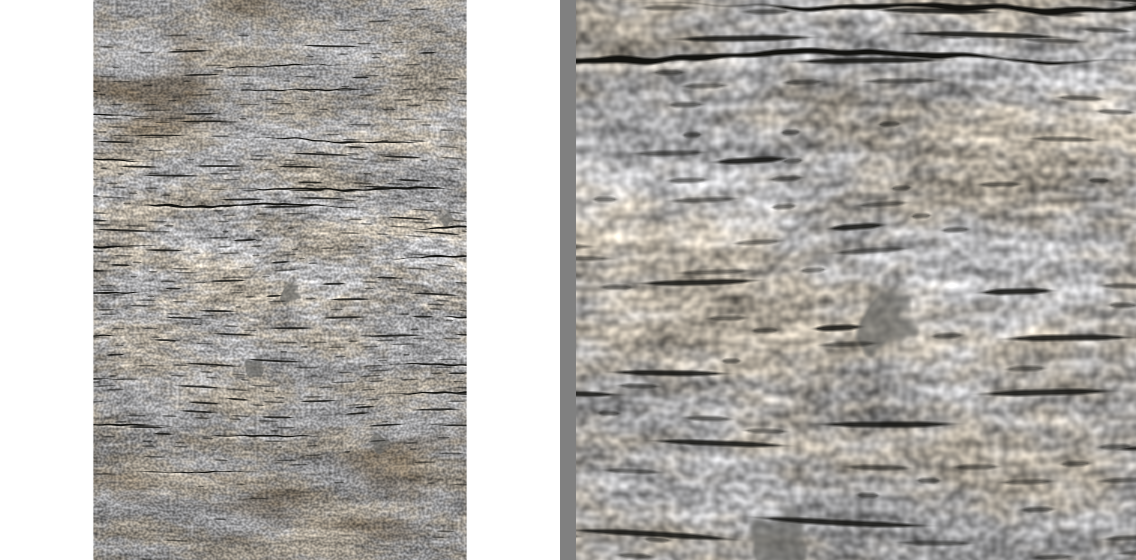
Left: the whole. Right: its middle third, enlarged.
A Shadertoy shader for this texture:

```glsl
const float PLANK_LEFT = 0.1667;
const float PLANK_RIGHT = 0.8333;
const float BASE_TONE = 0.575;
const float MIDDLE_LIGHT = 0.095;
const float PATCH_AMOUNT = 0.17;
const float STREAK_AMOUNT = 0.20;
const float FIBRE_AMOUNT = 0.24;
const float GRAIN_AMOUNT = 0.27;
const float EDGE_SOFTNESS = 0.0016;
const float CRACK_HALF_WIDTH = 0.0029;
const int CRACK_COUNT = 19;
const int KNOT_COUNT = 4;
const vec3 COOL_TINT = vec3(1.0, 1.0, 1.01);
const vec3 WARM_TINT = vec3(1.05, 1.0, 0.92);
const vec3 STAIN_TINT = vec3(0.80, 0.75, 0.68);
const vec3 KNOT_COLOR = vec3(0.39, 0.39, 0.38);
const vec3 CRACK_COLOR = vec3(0.07, 0.07, 0.06);

float hash(vec2 p) {
    vec3 q = fract(p.xyx * 0.1031);
    q += dot(q, q.yzx + 33.33);
    return fract((q.x + q.y) * q.z);
}

float cornerSlope(vec2 cell, vec2 offset) {
    float angle = 6.2832 * hash(cell);
    return dot(vec2(cos(angle), sin(angle)), offset);
}

float gradientNoise(vec2 p) {
    vec2 i = floor(p), f = fract(p);
    vec2 u = f * f * f * (f * (f * 6.0 - 15.0) + 10.0);
    vec2 e = vec2(1.0, 0.0);
    return mix(mix(cornerSlope(i, f), cornerSlope(i + e, f - e), u.x),
               mix(cornerSlope(i + e.yx, f - e.yx), cornerSlope(i + 1.0, f - 1.0), u.x), u.y);
}

// Coverage of a thin line that fades out as its width vanishes
float lineMask(float d, float halfWidth, float soft) {
    return clamp((halfWidth - abs(d)) / soft + 0.5, 0.0, 1.0) * min(1.0, 2.0 * halfWidth / soft);
}

// Short tapered splits, at most one per cell, rows shifted at random
float dashes(vec2 p, vec2 cells, float density, float halfWidth, float soft) {
    vec2 g = p * cells;
    g.x += 17.0 * hash(vec2(floor(g.y), cells.x));
    vec2 id = floor(g), f = fract(g);
    float present = step(hash(id + cells), density);
    float reach = mix(0.12, 0.48, hash(id + 5.3));
    float taper = 1.0 - smoothstep(reach * 0.3, reach, abs(f.x - 0.5));
    float d = (f.y - mix(0.3, 0.7, hash(id + 9.7))) / cells.y;
    return present * lineMask(d, halfWidth * taper, soft);
}

// Long cracks entering from alternate sides: x is the gap, y its pale lip
vec2 longCracks(vec2 p, float soft) {
    vec2 result = vec2(0.0);
    for (int i = 0; i < CRACK_COUNT; i++) {
        float k = float(i);
        float r = hash(vec2(k, 3.7)), s = hash(vec2(k, 8.1));
        float level = mix(0.15, 0.90, (k + 0.8 * r) / float(CRACK_COUNT));
        float along = mod(k, 2.0) < 0.5 ? p.x - PLANK_LEFT : PLANK_RIGHT - p.x;
        float start = s > 0.6 ? 0.25 * r : -0.1;
        float middle = exp(-pow((level - 0.52) / 0.25, 2.0));
        float reach = start + mix(0.14, 0.34 + 0.28 * middle, s);
        float taper = smoothstep(start, start + 0.08, along) * (1.0 - smoothstep(mix(start, reach, 0.45), reach, along));
        float wobble = 0.009 * gradientNoise(vec2(p.x * 6.0, k * 3.3)) + 0.003 * gradientNoise(vec2(p.x * 35.0, k * 5.7));
        float d = p.y - level - wobble - (r - 0.4) * 0.03 * (p.x - 0.5);
        float ragged = 0.75 + 0.7 * gradientNoise(vec2(p.x * 30.0, k * 7.1 + 0.4));
        float halfWidth = CRACK_HALF_WIDTH * taper * ragged * mix(0.4, 1.0, middle * (0.4 + 0.6 * s));
        result.x = max(result.x, lineMask(d, halfWidth, soft));
        result.y = max(result.y, taper * lineMask(d + halfWidth + 0.002, 0.0018, soft * 2.0));
    }
    return result;
}

// Small grey knots with ragged outlines
float knots(vec2 p) {
    float mask = 0.0;
    for (int i = 0; i < KNOT_COUNT; i++) {
        float k = float(i);
        vec2 center = vec2(mix(0.44, 0.80, hash(vec2(k, 21.3))), mix(0.21, 0.61, k / float(KNOT_COUNT - 1)));
        float radius = mix(0.009, 0.02, hash(vec2(k, 14.9)));
        float d = length((p - center) * vec2(1.0, 0.9)) + 0.012 * gradientNoise(p * 70.0 + k);
        mask = max(mask, 1.0 - smoothstep(radius - 0.003, radius + 0.003, d));
    }
    return mask;
}

void mainImage(out vec4 fragColor, in vec2 fragCoord) {
    vec2 uv = fragCoord / iResolution.xy;
    float pixel = 1.0 / iResolution.y;
    float soft = max(pixel, EDGE_SOFTNESS);
    float middle = exp(-pow((uv.y - 0.53) / 0.23, 2.0));

    // Gently bent grain direction
    vec2 p = uv;
    p.y += 0.03 * gradientNoise(uv * vec2(2.5, 3.0) + 4.2) + 0.012 * (uv.x - 0.5) * smoothstep(0.5, 0.9, uv.y);

    // Weathered tone from broad patches down to fine grain
    float tone = BASE_TONE + MIDDLE_LIGHT * middle + 0.04 * smoothstep(0.6, 0.95, uv.y);
    tone += PATCH_AMOUNT * gradientNoise(p * vec2(5.0, 13.0) + 1.7);
    tone += STREAK_AMOUNT * (0.6 + 0.5 * middle) * gradientNoise(p * vec2(15.0, 65.0));
    tone += FIBRE_AMOUNT * (0.6 + 0.5 * middle) * gradientNoise(p * vec2(45.0, 170.0) + 7.3);
    tone += GRAIN_AMOUNT * gradientNoise(p * vec2(187.0, 213.0) + 0.37);
    tone += 0.14 * (1.0 - smoothstep(0.08, 0.25, uv.y)) * gradientNoise(p * vec2(3.0, 55.0) + 2.6);
    tone -= 0.07 * smoothstep(0.2, 0.36, abs(uv.x - 0.5)) * (1.0 - smoothstep(0.0, 0.25, uv.y));

    float warmth = smoothstep(-0.35, 0.45, gradientNoise(p * vec2(6.0, 18.0) + 11.0) + 0.5 * gradientNoise(p * vec2(40.0, 90.0)));
    vec3 color = tone * mix(COOL_TINT, WARM_TINT, warmth);

    // Brown stains near both ends
    float stainZone = smoothstep(0.70, 0.80, uv.y) * (1.0 - smoothstep(0.3, 0.6, uv.x)) + 0.8 * (1.0 - smoothstep(0.18, 0.28, uv.y));
    float stain = stainZone * smoothstep(0.0, 0.35, gradientNoise(p * vec2(5.0, 17.0) + 3.1));
    color *= mix(vec3(1.0), STAIN_TINT, stain);
    color = mix(color, KNOT_COLOR * (0.8 + 0.4 * tone), 0.75 * knots(uv));

    // Splits and cracks
    float splitZone = smoothstep(0.08, 0.3, uv.y) * (1.0 - smoothstep(0.88, 0.98, uv.y));
    float fine = dashes(p, vec2(17.0, 115.0), 0.30 * splitZone + 0.04, 0.0014, soft);
    float bold = dashes(p + 0.31, vec2(7.0, 72.0), 0.24 * splitZone, 0.0016, soft);
    vec2 crack = longCracks(uv, soft);
    color += 0.16 * crack.y * (0.6 + gradientNoise(p * vec2(30.0, 60.0)));
    color = mix(color, CRACK_COLOR, max(0.5 * fine, 0.85 * bold));
    color = mix(color, CRACK_COLOR, crack.x);

    // White margins
    float inside = smoothstep(-pixel, pixel, uv.x - PLANK_LEFT) * smoothstep(-pixel, pixel, PLANK_RIGHT - uv.x);
    fragColor = vec4(mix(vec3(1.0), clamp(color, 0.0, 1.0), inside), 1.0);
}
```
